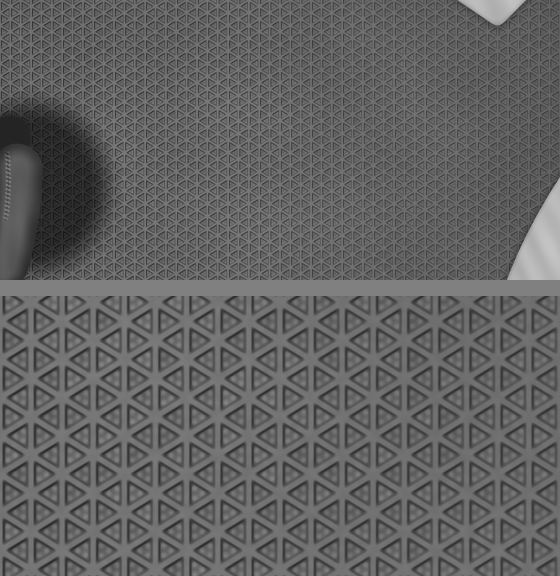
Top, the full canvas; bottom, a detail of the centre.
A Shadertoy shader for this texture:

```glsl
// Grey rubber mat embossed with a lattice of rounded triangles, with a padded glove
// and its shadow at the left and pale cloth at two right corners. Three families of
// parallel lines give the lattice; the objects are distance functions laid over it.

const float COLUMNS = 54.0;          // triangle columns across a 2:1 canvas
const float ROWS = 22.0;             // triangles stacked up one column
const float RIDGE_TONE = 0.435;
const float FLOOR_TONE = 0.392;
const float GROOVE_TONE = 0.265;
const float CLOTH_TONE = 0.72;

float hash(vec2 p) {
    vec3 q = fract(vec3(p.xyx) * 0.1031);
    q += dot(q, q.yzx + 33.33);
    return fract((q.x + q.y) * q.z);
}

vec2 gradientAt(vec2 cell) {
    float angle = 6.2832 * hash(cell);
    return vec2(cos(angle), sin(angle));
}

float gradientNoise(vec2 p) {
    vec2 i = floor(p), f = fract(p);
    vec2 u = f * f * f * (f * (f * 6.0 - 15.0) + 10.0);
    vec2 e = vec2(1.0, 0.0);
    float low = mix(dot(gradientAt(i), f), dot(gradientAt(i + e), f - e), u.x);
    float high = mix(dot(gradientAt(i + e.yx), f - e.yx), dot(gradientAt(i + 1.0), f - 1.0), u.x);
    return mix(low, high, u.y);
}

float smoothMin(float a, float b, float k) {
    float h = max(k - abs(a - b), 0.0) / k;
    return min(a, b) - 0.25 * k * h * h;
}

// Coverage of the region where distance d is negative
float cover(float d, float blur) {
    return 1.0 - smoothstep(-blur, blur, d);
}

// Positions across the three line families, one unit per column
vec3 latticeAxes(vec2 p) {
    return vec3(p.x, 0.5 * p.x + 0.866 * p.y, -0.5 * p.x + 0.866 * p.y);
}

// x: rounded distance to the triangle's sides, y: which way it points
vec2 triangleCell(vec2 p) {
    vec3 f = fract(latticeAxes(p));
    float flip = step(0.5, f.x - f.y + f.z);
    vec3 side = mix(vec3(f.x, 1.0 - f.y, f.z), vec3(1.0 - f.x, f.y, 1.0 - f.z), flip);
    return vec2(smoothMin(smoothMin(side.x, side.y, 0.12), side.z, 0.12), flip);
}

float matTone(vec2 p, float pixel, float contrast) {
    vec2 cell = triangleCell(p);
    vec3 axes = latticeAxes(p);
    float soft = 0.025 + 0.4 * pixel;
    float inside = smoothstep(0.085 - soft, 0.085 + soft, cell.x);
    float pad = smoothstep(0.16 - soft, 0.16 + soft, cell.x);

    // Fine stipple on each pad, faded out when too small to resolve
    vec3 wave = cos(axes * 4.0 * 6.2832);
    float stipple = (wave.x + wave.y + wave.z) * 0.02 * smoothstep(0.6, 0.25, pixel * 4.0);
    float wear = 0.04 * (hash(floor(axes.xz) + 71.0 * cell.y) - 0.5);
    float tone = mix(RIDGE_TONE, mix(GROOVE_TONE, FLOOR_TONE + stipple + wear, pad), inside);

    // Light from the lower right leaves the upper left walls darker
    vec2 toLight = vec2(0.04, -0.05);
    float slope = triangleCell(p + toLight).x - triangleCell(p - toLight).x;
    tone -= 0.6 * slope * inside * (1.0 - 0.7 * pad);
    return 0.385 + (tone - 0.385) * contrast;
}

// Distance to a capsule whose radius changes from ra at a to rb at b
float taperedCapsule(vec2 p, vec2 a, vec2 b, float ra, float rb) {
    float t = clamp(dot(p - a, b - a) / dot(b - a, b - a), 0.0, 1.0);
    return length(p - mix(a, b, t)) - mix(ra, rb, t);
}

void mainImage(out vec4 fragColor, in vec2 fragCoord) {
    vec2 p = fragCoord / iResolution.y;
    float blur = 0.75 / iResolution.y;
    vec2 scale = vec2(0.5 * COLUMNS, 1.1547 * ROWS);

    // Mat, crisper at the left, with broad mottling and fine grain
    float contrast = mix(1.3, 0.85, smoothstep(0.0, 2.0, p.x));
    float tone = matTone(p * scale, scale.x / iResolution.y, contrast);
    tone *= 1.0 + 0.08 * gradientNoise(p * 3.0) + 0.06 * gradientNoise(p * 90.0);
    tone *= 1.04 - 0.09 * dot(p - vec2(0.8, 0.4), p - vec2(0.8, 0.4));

    // Soft shadow and the dark cuff
    float shadow = length((p - vec2(0.11, 0.33)) / vec2(0.3, 0.33));
    tone *= mix(0.42, 1.0, smoothstep(0.68, 1.12, shadow));
    tone = mix(tone, 0.14, cover(length(p - vec2(0.03, 0.51)) - 0.08, 0.015));

    // Glove, bowed to the right, with rounded shading and a stitched seam
    vec2 bowed = p + vec2(0.35 * (p.y - 0.33) * (p.y - 0.33), 0.0);
    float glove = taperedCapsule(bowed, vec2(0.068, 0.4), vec2(0.045, 0.04), 0.087, 0.085);
    float leather = mix(0.2, 0.37, smoothstep(0.0, 0.06, -glove));
    leather += 0.06 * gradientNoise(p * vec2(18.0, 7.0)) - 0.05 * (0.4 - p.y);
    float seam = abs(p.x - 0.03 + 0.5 * (p.y - 0.36) * (p.y - 0.36));
    float stitch = smoothstep(-0.2, 0.6, sin(p.y * 420.0 + p.x * 150.0));
    float seamSpan = smoothstep(0.2, 0.23, p.y) * smoothstep(0.47, 0.44, p.y);
    leather += (0.16 * stitch * cover(seam - 0.009, 0.004) - 0.08 * cover(seam - 0.003, 0.003)) * seamSpan;
    tone = mix(tone, leather, cover(glove, blur));

    // Cloth: a rounded corner above, a curved edge below
    vec2 fromTip = p - vec2(1.78, 0.9);
    float corner = -smoothMin(dot(fromTip, vec2(0.565, 0.825)), dot(fromTip, vec2(-0.71, 0.704)), 0.03);
    float edge = 1.81 + 0.38 * p.y + 0.37 * p.y * p.y - p.x;
    float cloth = min(corner, edge);
    tone *= 1.0 - 0.2 * cover(cloth - 0.012, 0.015);
    float folds = 0.1 * gradientNoise(p * vec2(14.0, 6.0) + p.yx * 5.0);
    tone = mix(tone, CLOTH_TONE + folds - 0.07 * cover(-cloth - 0.008, 0.008), cover(cloth, blur));
    fragColor = vec4(vec3(clamp(tone, 0.0, 1.0)), 1.0);
}
```
